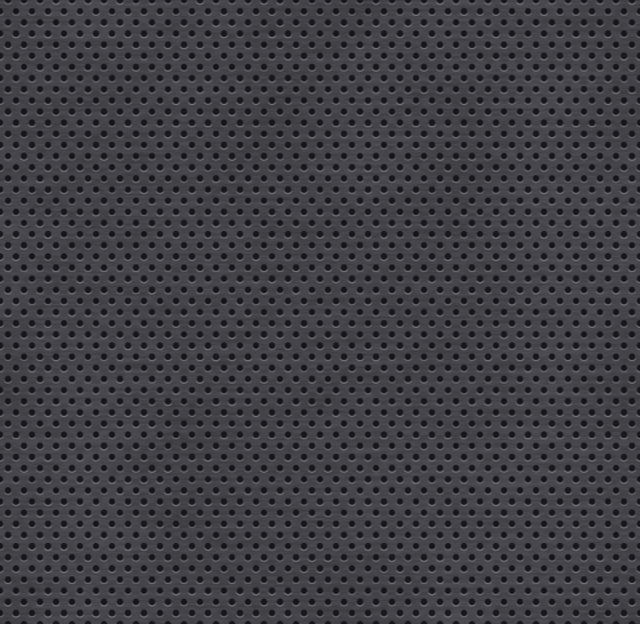
This texture is drawn by a WebGL 1 fragment shader. Its source:

```glsl
precision highp float;
// Dark brushed metal sheet perforated by staggered rows of small round holes.
// Each hole is a distance field with a bright lower lip; the brushing is
// stretched value noise with whole periods, so the sheet tiles seamlessly.
uniform vec2 u_resolution;

#define COLUMNS 40.0         // holes across
#define ROWS 56.0            // hole rows, an even number
#define HOLE_RADIUS 0.195    // in units of the column pitch
#define EDGE_SOFTNESS 0.055
#define LIP_OFFSET 0.065     // distance of the lip from the edge of the hole
#define LIP_WIDTH 0.045
#define METAL_DARK vec3(0.228, 0.228, 0.248)
#define METAL_LIGHT vec3(0.318, 0.312, 0.337)
#define HOLE_COLOR vec3(0.082, 0.082, 0.102)
#define LIP_COLOR vec3(0.46, 0.46, 0.48)

float hash(vec2 p) {
  return fract(sin(dot(p, vec2(12.9898, 78.233))) * 4375.85);
}

// Value noise over the unit square, wrapping after a whole number of cells.
float tiledNoise(vec2 uv, vec2 cells) {
  vec2 p = uv * cells;
  vec2 f = fract(p);
  vec2 a = mod(floor(p), cells);
  vec2 b = mod(floor(p) + 1.0, cells);
  f = f * f * (3.0 - 2.0 * f);
  float low = mix(hash(a), hash(vec2(b.x, a.y)), f.x);
  float high = mix(hash(vec2(a.x, b.y)), hash(b), f.x);
  return mix(low, high, f.y);
}

// Horizontal brushing over faint broad shading.
vec3 brushedMetal(vec2 uv) {
  float longStreaks = tiledNoise(uv, vec2(14.0, 250.0)) - 0.5;
  float shortStreaks = tiledNoise(uv, vec2(90.0, 375.0)) - 0.5;
  float shading = tiledNoise(uv, vec2(7.0, 5.0)) - 0.5;
  float tone = 0.47 + 0.4 * longStreaks + 0.45 * shortStreaks + 0.28 * shading;
  return mix(METAL_DARK, METAL_LIGHT, tone);
}

void main() {
  vec2 uv = gl_FragCoord.xy / u_resolution;
  vec2 grid = uv * vec2(COLUMNS, ROWS);

  // Nearest hole; alternate rows shift by half a pitch.
  float row = floor(grid.y + 0.5);
  float x = grid.x + 0.5 * mod(row, 2.0);
  vec2 cell = mod(vec2(floor(x), row), vec2(COLUMNS, ROWS));
  float rowPitch = COLUMNS / ROWS * u_resolution.y / u_resolution.x;
  vec2 offset = vec2(fract(x) - 0.5, (grid.y - row) * rowPitch);

  float variation = hash(cell + 3.0);
  float centerDistance = length(offset);
  float edge = centerDistance - HOLE_RADIUS - 0.016 * (variation - 0.5);
  float pixel = COLUMNS / u_resolution.x;
  float soft = max(EDGE_SOFTNESS, 0.7 * pixel);

  vec3 color = brushedMetal(uv);

  // Light caught by the lower lip, a little different at each hole.
  float facing = smoothstep(0.15, 0.9, -offset.y / max(centerDistance, 0.001));
  float lipDistance = abs(edge - LIP_OFFSET);
  float lip = 1.0 - smoothstep(0.0, LIP_WIDTH + 0.5 * pixel, lipDistance);
  color = mix(color, LIP_COLOR, lip * facing * mix(0.6, 1.0, variation));

  // Hole with a softened edge.
  vec3 hole = HOLE_COLOR + 0.015 * variation;
  color = mix(hole, color, smoothstep(-soft, soft, edge));
  gl_FragColor = vec4(color, 1.0);
}
```
